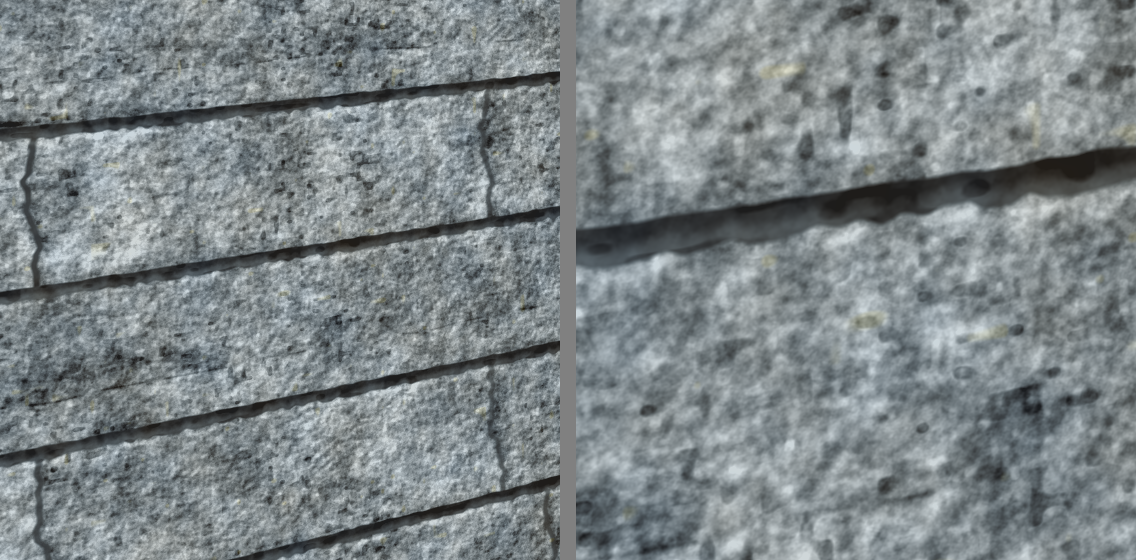
Left, the full canvas; right, a detail of the centre.
A three.js fragment shader for this texture:

```glsl
// Weathered grey stone courses with dark recessed joints, receding to the right.
varying vec2 vUv;

float hash(vec2 p) {
  vec3 h = fract(p.xyx * 0.1031);
  h += dot(h, h.yzx + 33.33);
  return fract((h.x + h.y) * h.z);
}

float noise(vec2 p) {
  vec2 cell = floor(p), f = fract(p);
  f = f * f * (3.0 - 2.0 * f);
  return mix(mix(hash(cell), hash(cell + vec2(1.0, 0.0)), f.x),
             mix(hash(cell + vec2(0.0, 1.0)), hash(cell + 1.0), f.x), f.y);
}

float fbm(vec2 p) {
  float sum = 0.0, weight = 0.0, amp = 1.0;
  for (int i = 0; i < 4; i++) {
    sum += amp * noise(p);
    weight += amp;
    amp *= 0.65;
    p = mat2(1.6, 1.2, -1.2, 1.6) * p + 17.3;
  }
  return sum / weight;
}

float bump(float x, float center, float width) {
  float d = (x - center) / width;
  return exp(-d * d);
}

void main() {
  // Wall coordinates in course heights: x along the wall, y downwards
  float courseHeight = mix(0.291, 0.2403, vUv.x);
  vec2 p = vec2(vUv.x, mix(0.755, 0.861, vUv.x) - vUv.y) / courseHeight;
  float course = floor(p.y);
  float down = p.y - course;
  float odd = mod(course, 2.0);

  // Vertical joints: alternate courses carry longer blocks
  float period = mix(3.32, 5.15, odd);
  float offset = mix(0.206 + 0.043 * course, 4.57 - 0.155 * course, odd);
  float wander = (noise(vec2(p.y * 4.0, course)) - 0.5) * 0.08
               + (noise(vec2(p.y * 17.0, 5.0)) - 0.5) * 0.05;
  float run = p.x - offset - 0.08 * (down - 0.5) + wander;
  float jointId = floor(run / period + 0.5);
  float side = run - jointId * period;
  float blockTone = hash(vec2(floor(run / period) + 31.0, course + 11.0));
  float jointDepth = mix(0.5, 1.0, hash(vec2(jointId + 3.0, course + 9.0)));

  // Stone face: broad stains, grain and side-lit relief
  float broad = fbm(p * 2.6 + course * 7.0);
  float grain = fbm(p * vec2(13.0, 15.0));
  vec2 rough = p * vec2(19.0, 23.0) + 40.0;
  float relief = fbm(rough) - fbm(rough + vec2(0.35, 0.45));
  float tone = 0.555 + (broad - 0.5) * 0.42 + (grain - 0.5) * 0.5 + relief * 0.42;
  tone += (blockTone - 0.5) * 0.05 + (noise(p * 62.0) - 0.5) * 0.11;

  // Pits gather in worn patches; pale flecks lie between them
  float worn = smoothstep(0.4, 0.65, fbm(p * 2.0 + 71.0));
  float pit = smoothstep(0.66, 0.86, noise(p * vec2(21.0, 27.0) + 8.0));
  tone -= pit * mix(0.06, 0.22, worn);
  tone += 0.1 * smoothstep(0.72, 0.92, noise(p * vec2(25.0, 30.0) + 90.0));

  // Broken facets on short blocks, a tooled band and split line on long ones
  float facet = fbm(p * vec2(1.5, 0.9) + 23.0) - 0.5;
  tone += (1.0 - odd) * 0.07 * (smoothstep(-0.02, 0.02, facet) - 0.5);
  float level = down + (noise(vec2(p.x * 3.0, course)) - 0.5) * 0.03;
  float split = bump(level, 0.68, 0.008) * smoothstep(0.35, 0.65, noise(vec2(p.x * 9.0, course)));
  float band = smoothstep(0.48, 0.54, level) * (1.0 - smoothstep(0.66, 0.69, level));
  tone -= odd * (0.05 * band + 0.17 * split);
  tone += odd * 0.04 * bump(level, 0.73, 0.04);

  // Crack between blocks with a rough shaded chamfer
  float chamfer = smoothstep(-0.02, 0.02, side) * (1.0 - smoothstep(0.06, 0.14, side + grain * 0.05));
  tone -= 0.15 * jointDepth * chamfer;
  tone += 0.06 * bump(side, -0.06, 0.03);
  float crack = 1.0 - smoothstep(0.008, 0.034, abs(side));
  tone = mix(tone, 0.19 + grain * 0.1, crack * jointDepth);

  // Bed joint: shadowed top, paler mortar below, bright lower lip
  float bed = p.y - floor(p.y + 0.5);
  float upper = bed + (noise(vec2(p.x * 14.0, 2.0)) - 0.5) * 0.012;
  float lower = bed + (noise(vec2(p.x * 19.0, 6.0)) - 0.5) * 0.024;
  tone -= 0.08 * bump(upper, -0.06, 0.03);
  tone += 0.1 * bump(lower, 0.062, 0.016);
  float mortar = mix(0.19, 0.33, smoothstep(-0.025, 0.02, lower));
  mortar += (grain - 0.5) * 0.2 - 0.05 * vUv.x;
  mortar -= 0.09 * smoothstep(0.6, 0.8, noise(p * vec2(11.0, 24.0)));
  float gap = smoothstep(-0.053, -0.038, upper) * (1.0 - smoothstep(0.027, 0.044, lower));
  tone = clamp(mix(tone, mortar, gap), 0.11, 0.84);

  // Cool grey with faint blue and lichen variation
  float hue = fbm(p * 3.0 + 55.0) - 0.5;
  vec3 color = tone + vec3(-0.032, 0.002, 0.014) * smoothstep(0.1, 0.45, tone);
  color += vec3(-0.04, 0.0, 0.05) * hue;
  float lichen = smoothstep(0.9, 0.97, noise(p * 12.0 + 33.0)) * (1.0 - gap);
  color += vec3(0.04, 0.02, -0.05) * lichen;
  gl_FragColor = vec4(color, 1.0);
}
```
